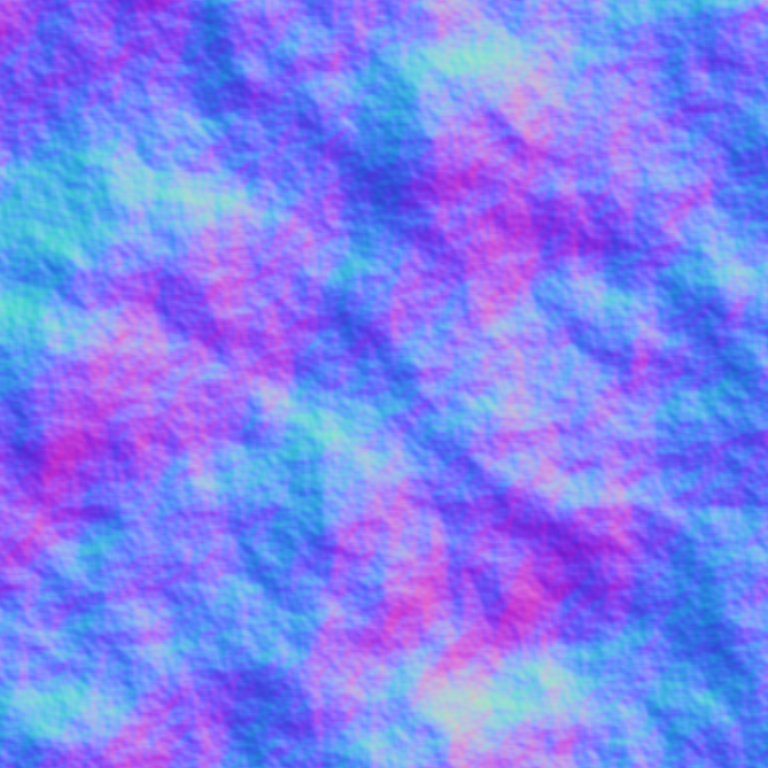
A Shadertoy shader for this texture map:

```glsl
// Tangent-space normal map of a rough, cloudy surface built from fractal gradient noise.

const float BASE_CELLS = 3.1;     // lattice cells across the canvas in the first octave
const int OCTAVES = 6;
const float SLOPE_FALLOFF = 0.8;  // steepness kept from one octave to the next
const float BUMP_STRENGTH = 0.36;

// Integer hash of a lattice point, turned into a unit direction
vec2 latticeDirection(vec2 cell, uint seed) {
    uvec2 q = uvec2(ivec2(cell));
    uint h = q.x * 1597334677u ^ q.y * 3812015801u ^ seed * 2654435769u;
    h = (h ^ (h >> 16)) * 2246822519u;
    h = (h ^ (h >> 13)) * 3266489917u;
    h ^= h >> 16;
    float angle = 6.28319 * float(h & 65535u) / 65536.0;
    return vec2(cos(angle), sin(angle));
}

// Analytic slope of gradient noise; the cubic fade leaves faint lattice creases
vec2 noiseSlope(vec2 p, uint seed) {
    vec2 cell = floor(p);
    vec2 f = p - cell;
    vec2 fade = f * f * (3.0 - 2.0 * f);
    vec2 fadeSlope = 6.0 * f * (1.0 - f);

    vec2 ga = latticeDirection(cell, seed);
    vec2 gb = latticeDirection(cell + vec2(1.0, 0.0), seed);
    vec2 gc = latticeDirection(cell + vec2(0.0, 1.0), seed);
    vec2 gd = latticeDirection(cell + vec2(1.0, 1.0), seed);

    float a = dot(ga, f);
    float b = dot(gb, f - vec2(1.0, 0.0));
    float c = dot(gc, f - vec2(0.0, 1.0));
    float d = dot(gd, f - vec2(1.0, 1.0));

    vec2 blended = mix(mix(ga, gb, fade.x), mix(gc, gd, fade.x), fade.y);
    return blended + fadeSlope * (fade.yx * (a - b - c + d) + vec2(b, c) - a);
}

// Sum of slopes over octaves, each twice as fine as the one before
vec2 fractalSlope(vec2 p, float cells, float falloff) {
    vec2 slope = vec2(0.0);
    float weight = 1.0;
    for (int i = 0; i < OCTAVES; i++) {
        slope += weight * noiseSlope(p * cells + 0.37 * float(i), uint(i + 5));
        cells *= 2.0;
        weight *= falloff;
    }
    return slope;
}

// Surface normal packed into the 0..1 colour range
vec3 encodeNormal(vec2 slope, float strength) {
    return 0.5 + 0.5 * normalize(vec3(-slope * strength, 1.0));
}

void mainImage(out vec4 fragColor, in vec2 fragCoord) {
    vec2 uv = fragCoord / iResolution.y;
    vec2 slope = fractalSlope(uv, BASE_CELLS, SLOPE_FALLOFF);
    fragColor = vec4(encodeNormal(slope, BUMP_STRENGTH), 1.0);
}
```
